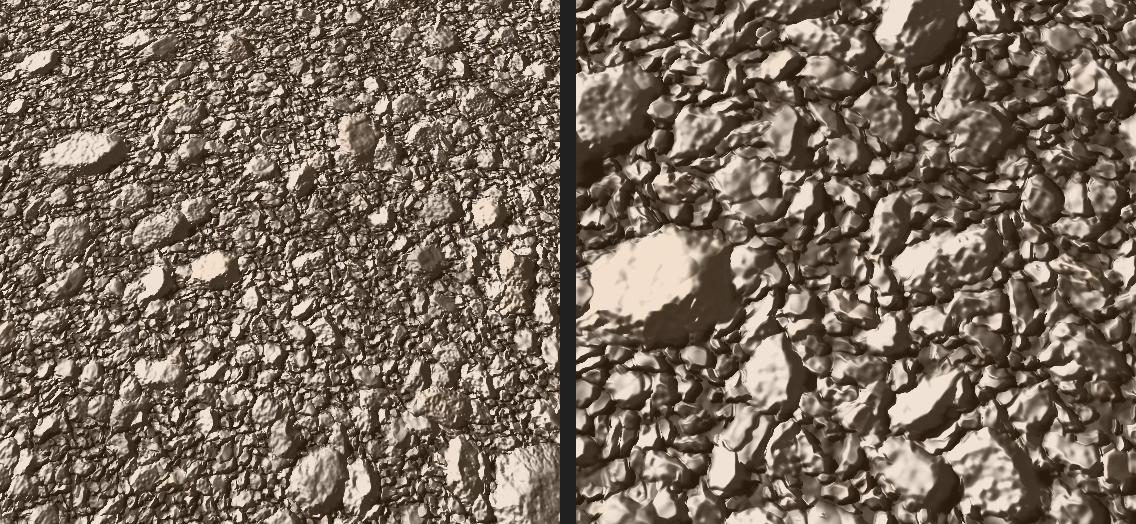
Left: the whole. Right: its middle third, enlarged.
Reproduce this texture procedurally as a WebGL 1 fragment shader.

```glsl
precision highp float;
// Sunlit gravel receding in perspective: angular stones of many sizes on dry soil.

uniform vec2 u_resolution;

const vec3 SHADE_COLOR = vec3(0.155, 0.105, 0.05);
const vec3 SUN_COLOR = vec3(0.94, 0.89, 0.84);
const vec3 SUN_DIRECTION = vec3(-0.71, 0.42, 0.56);
const float RECESSION = 0.42;      // how fast the ground shrinks upward
const float GROUND_STRETCH = 0.88; // foreshortening at the lower edge
const int STONE_LAYERS = 5;
const float FINEST_CELL = 0.018;   // spacing of the smallest stones
const float LAYER_GROWTH = 1.75;   // size ratio between layers
const float LAYER_DENSITY = 0.70;  // presence ratio of the second layer
const float DENSITY_DROP = 0.10;   // extra thinning with every layer
const float STONE_HEIGHT = 0.95;
const float LAYER_FLATTENING = 0.88;
const int SHADOW_STEPS = 6;
const float AMBIENT = 0.21;
const float SUN_STRENGTH = 0.88;

float hash(vec2 p) {
  return fract(sin(dot(p, vec2(127.1, 311.7))) * 43758.5);
}

vec4 hash4(vec2 p) {
  float s = dot(p, vec2(127.1, 311.7));
  return fract(sin(vec4(s, s + 1.7, s + 3.1, s + 4.9)) * 43758.5);
}

float noise(vec2 p) {
  vec2 i = floor(p), f = fract(p);
  f = f * f * (3.0 - 2.0 * f);
  vec2 e = vec2(0.0, 1.0);
  return mix(mix(hash(i), hash(i + e.yx), f.x),
             mix(hash(i + e.xy), hash(i + e.yy), f.x), f.y);
}

mat2 rotation(float a) {
  float c = cos(a), s = sin(a);
  return mat2(c, -s, s, c);
}

float smoothMin(float a, float b, float k) {
  float h = max(k - abs(a - b), 0.0) / k;
  return min(a, b) - 0.25 * h * h * k;
}

// Height of one chipped stone of unit radius: sloping sides, tilted top.
float stone(vec2 q, vec4 rnd) {
  q = rotation(rnd.x * 6.283) * q;
  q.x += (rnd.y - 0.5) * 0.9 * q.y;
  q.y *= 1.0 + 0.6 * rnd.z;
  vec2 a = abs(q);
  float hexagon = max(a.x, dot(a, vec2(0.5, 0.866)));
  float sides = 1.9 * (1.0 - mix(length(q), hexagon, 0.7));
  float top = 0.72 + dot(q, rnd.yw - 0.5) * 1.2;
  return smoothMin(sides, top, 0.25);
}

// Ground relief: x is the height, y a random tint of the topmost stone.
vec2 relief(vec2 p) {
  // Each octave is turned so that no grid direction shows.
  vec2 turned = rotation(0.6) * p, crossed = rotation(2.2) * p;
  float coarse = noise(crossed * 17.0 + 5.0);
  float broad = noise(turned * 42.0);
  float fine = noise(crossed * 105.0 + 7.0);
  float grit = noise(rotation(1.1) * p * 210.0 + 3.0);
  vec2 warped = p + 0.020 * (vec2(coarse, noise(turned * 19.0 + 31.0)) - 0.5)
                  + 0.013 * (vec2(broad, noise(crossed * 38.0 + 19.0)) - 0.5)
                  + 0.005 * (vec2(fine, grit) - 0.5);
  vec2 best = vec2(0.0, 0.3);
  float cell = FINEST_CELL, density = 1.0, rise = STONE_HEIGHT;
  for (int layer = 0; layer < STONE_LAYERS; layer++) {
    float k = float(layer);
    vec2 g = rotation(0.4 + 1.3 * k) * warped / cell;
    vec2 corner = floor(g - 0.5);
    for (int n = 0; n < 4; n++) {
      vec2 id = corner + vec2(mod(float(n), 2.0), floor(float(n) * 0.5));
      vec4 rnd = hash4(id + 17.3 * k);
      vec4 shape = hash4(id + 17.3 * k + 61.7);
      if (rnd.z <= density) {
        float radius = mix(0.33, 0.68, rnd.w);
        vec2 q = (g - id - 0.5 - 0.5 * (rnd.xy - 0.5)) / radius;
        float h = stone(q, shape) * radius * cell * rise;
        if (h > best.x) best = vec2(h, shape.w);
      }
    }
    cell *= LAYER_GROWTH;
    density *= LAYER_DENSITY - DENSITY_DROP * k;
    rise *= LAYER_FLATTENING;
  }
  best.x += 0.008 * abs(broad - 0.5) + 0.0038 * fine + 0.0014 * grit;
  return best;
}

// Sunlight left after marching across the relief toward the sun.
float sunVisibility(vec2 p, float h) {
  float run = length(SUN_DIRECTION.xy);
  float reach = 0.004, lit = 1.0;
  for (int i = 0; i < SHADOW_STEPS; i++) {
    float ray = h + reach * SUN_DIRECTION.z / run;
    float blocker = relief(p + SUN_DIRECTION.xy / run * reach).x;
    lit = min(lit, 1.0 - smoothstep(0.0, 0.22 * reach, blocker - ray));
    reach *= 1.65;
  }
  return lit;
}

void main() {
  vec2 uv = gl_FragCoord.xy / u_resolution.y;
  float depth = 1.0 / (1.0 - RECESSION * uv.y);
  float middle = 0.5 * u_resolution.x / u_resolution.y;
  vec2 ground = vec2(uv.x - middle, GROUND_STRETCH / RECESSION) * depth;

  // Slopes are taken over a footprint that grows with distance.
  vec2 span = 0.0018 * vec2(depth, depth * depth * GROUND_STRETCH);
  vec2 here = relief(ground);
  float slopeX = (relief(ground + vec2(span.x, 0.0)).x - here.x) / span.x;
  float slopeY = (relief(ground + vec2(0.0, span.y)).x - here.x) / span.y;
  vec3 normal = normalize(vec3(-slopeX, -slopeY, 1.0));

  // Direct sun, sky light and dark gaps between stones.
  float sun = max(dot(normal, normalize(SUN_DIRECTION)), 0.0);
  sun = pow(sun, 1.1) * sunVisibility(ground, here.x);
  float openness = smoothstep(0.002, 0.013, here.x);
  float albedo = mix(0.85, 1.12, here.y) * mix(0.88, 1.1, noise(ground * 5.0));
  float sky = AMBIENT * openness * (0.6 + 0.4 * normal.z);
  float tone = albedo * (sky + SUN_STRENGTH * sun * mix(0.7, 1.0, openness));
  tone *= mix(0.7, 1.08, smoothstep(0.42, 0.82, tone)); // hard sunlight contrast

  vec3 color = mix(SHADE_COLOR, SUN_COLOR, clamp(tone, 0.0, 1.0));
  float warmth = smoothstep(0.85, 1.0, fract(here.y * 7.3));
  color *= mix(vec3(1.0), vec3(1.01, 0.98, 0.95), warmth);
  gl_FragColor = vec4(color, 1.0);
}
```
